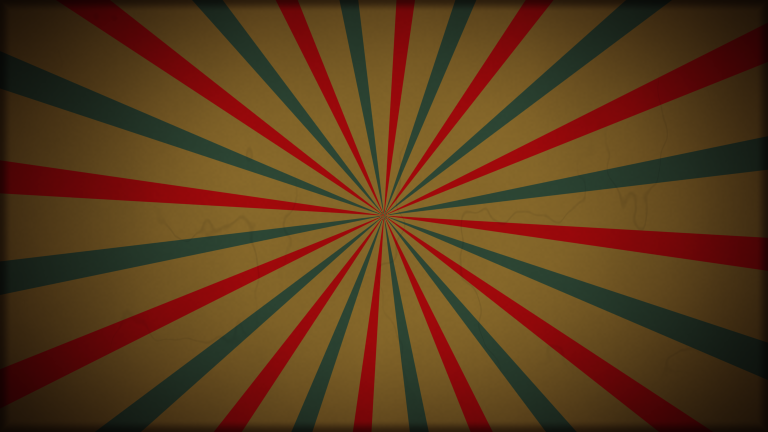
Give the GLSL for this background, as a Shadertoy shader.

```glsl
// Vintage sunburst: thin red and teal rays on aged ochre paper with a dark vignette.

const float TAU = 6.2831853;
const float RAY_COUNT = 24.0;        // red and teal together
const float RAY_FILL = 0.325;        // share of each sector covered by its ray
const float RED_ANGLE = 0.4232;      // direction of one red ray, in radians
const vec2  CENTER = vec2(0.5, 0.501);

const vec3 PAPER = vec3(0.53, 0.41, 0.165);
const vec3 RED   = vec3(0.63, 0.035, 0.045);
const vec3 TEAL  = vec3(0.175, 0.275, 0.205);

const float VIGNETTE_START = 0.30;
const float VIGNETTE_END = 1.45;
const float VIGNETTE_FLOOR = 0.14;
const vec3  SHADE_TINT = vec3(0.93, 1.06, 1.06);  // exponents: shadows turn warmer
const float BORDER_WIDTH = 0.028;
const float BORDER_SHADE = 0.5;
const float STAIN_AMOUNT = 0.12;
const float CREASE_AMOUNT = 0.07;
const float GRAIN_AMOUNT = 0.025;

float hash(vec2 p) {
    return fract(sin(dot(p, vec2(127.1, 311.7))) * 43758.5453);
}

float noise(vec2 p) {
    vec2 cell = floor(p);
    vec2 f = fract(p);
    f = f * f * (3.0 - 2.0 * f);
    float low = mix(hash(cell), hash(cell + vec2(1.0, 0.0)), f.x);
    float high = mix(hash(cell + vec2(0.0, 1.0)), hash(cell + 1.0), f.x);
    return mix(low, high, f.y);
}

float fbm(vec2 p) {
    float sum = 0.0;
    float weight = 0.5;
    for (int i = 0; i < 4; i++) {
        sum += weight * noise(p);
        p = p * 2.03 + 17.0;
        weight *= 0.5;
    }
    return sum;
}

// Paper with alternating rays; p is relative to the hub
vec3 sunburst(vec2 p, float pixel) {
    float sector = TAU / RAY_COUNT;
    float turn = (atan(p.y, p.x + 1e-6) - RED_ANGLE) / sector + 0.5;
    float offAxis = abs(fract(turn) - 0.5) * sector;
    float edge = length(p) * sin(offAxis - 0.5 * RAY_FILL * sector);
    float ray = 1.0 - smoothstep(-0.7 * pixel, 0.7 * pixel, edge);
    vec3 rayColor = mod(floor(turn), 2.0) < 0.5 ? RED : TEAL;
    return mix(PAPER, rayColor, ray);
}

// Brightness of the worn paper: blotches, thin creases and grain
float paperWear(vec2 p) {
    float stain = fbm(p * vec2(4.0, 2.6) + 3.0) - 0.47;
    float ridge = abs(fbm(p * vec2(5.0, 3.0) + 31.0) - 0.47);
    float crease = (1.0 - smoothstep(0.0, 0.012, ridge)) * smoothstep(0.45, 0.7, noise(p * 4.0));
    float grain = noise(p * 190.0) - 0.5;
    return 1.0 + STAIN_AMOUNT * stain - CREASE_AMOUNT * crease + GRAIN_AMOUNT * grain;
}

// Elliptical falloff with a narrow dark band along the canvas edge
float vignette(vec2 uv, float aspect) {
    float radius = length((uv - 0.5) * vec2(2.0, 1.6));
    float shade = mix(1.0, VIGNETTE_FLOOR, smoothstep(VIGNETTE_START, VIGNETTE_END, radius));
    vec2 inset = min(uv, 1.0 - uv) * vec2(aspect, 1.0);
    float border = smoothstep(0.0, BORDER_WIDTH, min(inset.x, inset.y));
    return shade * mix(BORDER_SHADE, 1.0, border);
}

void mainImage(out vec4 fragColor, in vec2 fragCoord) {
    vec2 uv = fragCoord / iResolution.xy;
    float aspect = iResolution.x / iResolution.y;
    vec2 scale = vec2(aspect, 1.0);

    vec3 color = sunburst((uv - CENTER) * scale, 1.0 / iResolution.y);
    color *= paperWear(uv * scale);
    color *= pow(vec3(vignette(uv, aspect)), SHADE_TINT);
    fragColor = vec4(color, 1.0);
}
```
